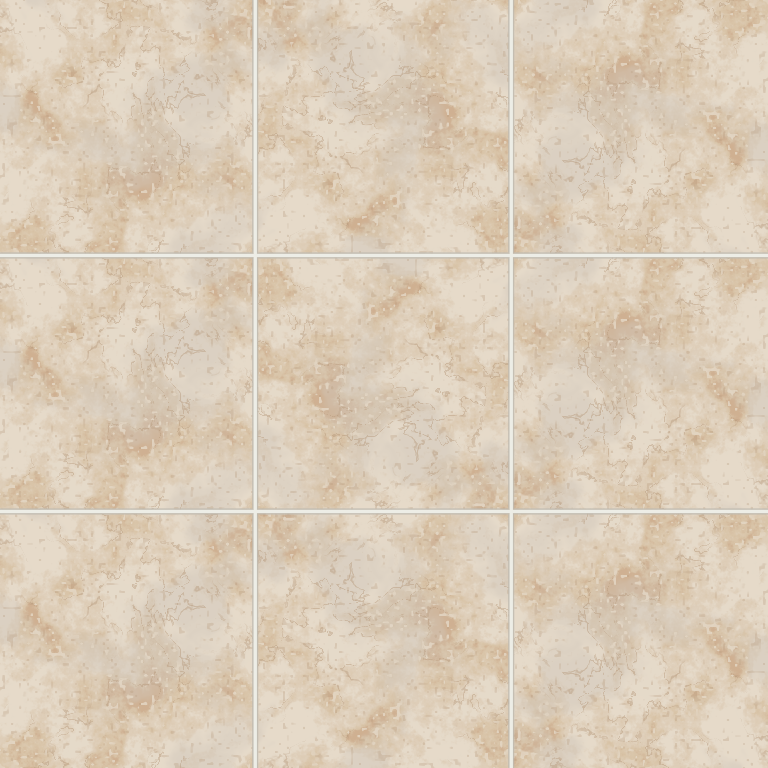
This texture is drawn by a three.js fragment shader. Its source:

```glsl
varying vec2 vUv;

const float TILES = 3.0;
const float GROUT_HALF = 0.0022;
const float RIM_HALF = 0.0040;
const float EDGE_SOFT = 0.0008;

const vec3 TAN = vec3(0.81, 0.69, 0.57);
const vec3 SAND = vec3(0.85, 0.77, 0.66);
const vec3 CREAM = vec3(0.87, 0.805, 0.72);
const vec3 IVORY = vec3(0.90, 0.855, 0.79);
const vec3 ASH = vec3(0.82, 0.78, 0.73);
const vec3 UMBER = vec3(0.70, 0.58, 0.46);
const vec3 GROUT = vec3(0.93, 0.93, 0.90);
const vec3 RIM = vec3(0.75, 0.73, 0.69);

float hash(vec2 p) {
  vec3 q = fract(p.xyx * vec3(0.1031, 0.1030, 0.0973));
  q += dot(q, q.yzx + 33.33);
  return fract((q.x + q.y) * q.z);
}

float noise(vec2 p) {
  vec2 i = floor(p);
  vec2 f = fract(p);
  vec2 u = f * f * (3.0 - 2.0 * f);
  float low = mix(hash(i), hash(i + vec2(1.0, 0.0)), u.x);
  float high = mix(hash(i + vec2(0.0, 1.0)), hash(i + vec2(1.0)), u.x);
  return mix(low, high, u.y);
}

float fbm(vec2 p) {
  float sum = 0.0;
  float amp = 0.5;
  for (int i = 0; i < 5; i++) {
    sum += amp * noise(p);
    p = mat2(1.6, 1.2, -1.2, 1.6) * p + 17.3;
    amp *= 0.5;
  }
  return sum / 0.96875;
}

float blob(vec2 p, vec2 center, vec2 radius) {
  vec2 d = (p - center) / radius;
  return exp(-dot(d, d));
}

// Quarter turns: left column, right column, and alternating middle column
vec2 turnTile(vec2 p, vec2 cell) {
  if (cell.x < 0.5) return vec2(p.y, -p.x);
  if (cell.x > 1.5) return vec2(-p.y, p.x);
  return mod(cell.y, 2.0) < 0.5 ? -p : p;
}

// Broad light and dark areas of one tile
float composition(vec2 p) {
  float light = blob(p, vec2(0.82, 0.84), vec2(0.20, 0.18));
  light += blob(p, vec2(0.20, 0.73), vec2(0.15, 0.09));
  light += blob(p, vec2(0.85, 0.33), vec2(0.20, 0.10));
  light += blob(p, vec2(0.46, 0.20), vec2(0.12, 0.08));
  light += blob(p, vec2(0.10, 0.12), vec2(0.14, 0.10));
  float dark = blob(p, vec2(0.60, 0.76), vec2(0.15, 0.12));
  dark += blob(p, vec2(0.38, 0.42), vec2(0.26, 0.08));
  dark += blob(p, vec2(0.26, 0.20), vec2(0.11, 0.13));
  dark += blob(p, vec2(0.10, 0.87), vec2(0.13, 0.09));
  return 0.30 * light - 0.36 * dark;
}

vec3 stoneRamp(float level) {
  vec3 color = mix(TAN, SAND, smoothstep(0.0, 0.36, level));
  color = mix(color, CREAM, smoothstep(0.32, 0.62, level));
  return mix(color, IVORY, smoothstep(0.58, 0.92, level));
}

vec3 stone(vec2 p) {
  vec2 warp = vec2(fbm(p * 4.0 + 3.1), fbm(p * 4.0 + 41.7)) - 0.5;
  vec2 bent = p + 0.22 * warp;
  float drift = fbm(bent * vec2(3.4, 4.8) + 12.0);
  float mottle = fbm(bent * vec2(10.0, 13.0) + 27.0);
  float fine = fbm(p * 42.0 + 8.0);
  float grain = noise(p * 150.0);

  float level = 0.59 + composition(bent) + 1.3 * (drift - 0.5);
  level += 1.15 * (mottle - 0.5) + 0.65 * (fine - 0.5) + 0.12 * (grain - 0.5);
  vec3 color = stoneRamp(level);

  // Ashen clouds and fine mineral veins
  float cluster = blob(bent, vec2(0.30, 0.58), vec2(0.11, 0.07));
  float ash = smoothstep(0.50, 0.72, fbm(bent * 5.0 + 63.0)) + 0.5 * cluster;
  color = mix(color, ASH, 0.5 * clamp(ash, 0.0, 1.0));
  float veinMask = smoothstep(0.47, 0.64, fbm(p * 6.0 + 91.0)) + cluster;
  float vein = 1.0 - smoothstep(0.004, 0.024, abs(mottle - 0.48));
  color = mix(color, UMBER, 0.42 * vein * clamp(veinMask, 0.0, 1.0));

  // Pale flecks on the tan areas, with scattered dark pits
  float fleckMask = 1.0 - smoothstep(0.25, 0.75, level);
  float fleck = smoothstep(0.70, 0.86, noise(p * 72.0 + 5.0));
  color = mix(color, IVORY, 0.75 * fleck * fleckMask);
  float pit = smoothstep(0.80, 0.94, noise(p * 64.0 + 52.0));
  return mix(color, UMBER, 0.28 * pit);
}

// Distance to the nearest joint between tiles
float jointDistance(vec2 uv) {
  vec2 joint = clamp(floor(uv * TILES + 0.5), 1.0, TILES - 1.0) / TILES;
  vec2 d = abs(uv - joint - vec2(-0.0010, 0.0007));
  return min(d.x, d.y);
}

float band(float d, float halfWidth) {
  return 1.0 - smoothstep(halfWidth - EDGE_SOFT, halfWidth + EDGE_SOFT, d);
}

void main() {
  vec2 grid = vUv * TILES;
  vec2 cell = min(floor(grid), vec2(TILES - 1.0));
  vec2 local = turnTile(grid - cell - 0.5, cell) + 0.5;
  vec3 color = stone(local);

  float d = jointDistance(vUv);
  color = mix(color, RIM, 0.85 * band(d, RIM_HALF));
  color = mix(color, GROUT, band(d, GROUT_HALF));
  gl_FragColor = vec4(color, 1.0);
}
```
